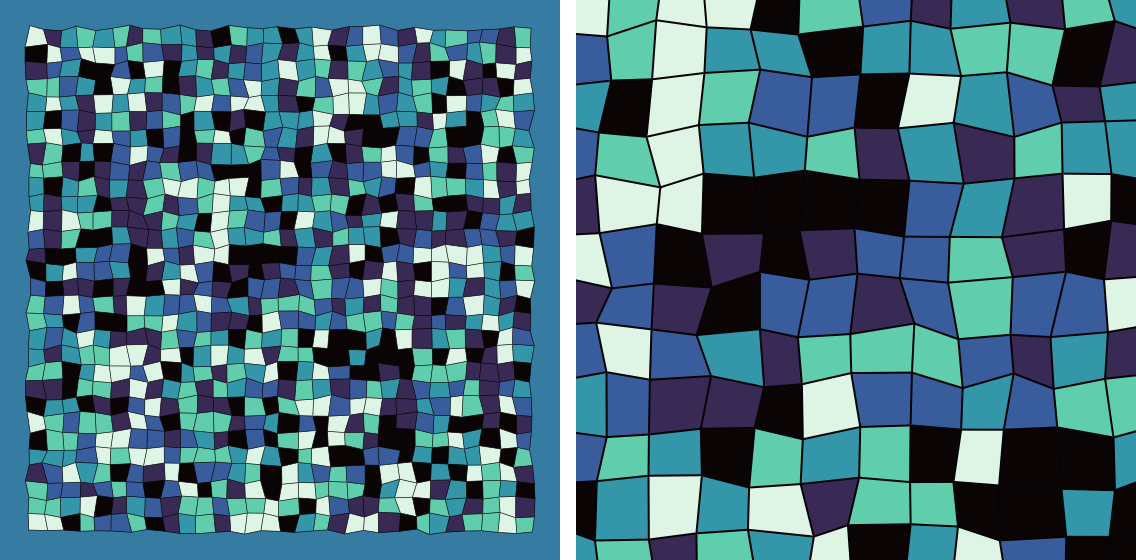
Left, the full canvas; right, a detail of the centre.
A three.js fragment shader for this pattern:

```glsl
// A square patchwork of wobbly, randomly coloured quads with thin dark outlines on a plain blue border.
#define CELLS 30.0
#define MARGIN 0.05
#define JITTER 0.18
#define LINE_WIDTH 0.0012
#define BORDER_COLOR vec3(0.208, 0.482, 0.635)
#define LINE_COLOR vec3(0.02, 0.01, 0.02)
#define SEED 17.0

varying vec2 vUv;

vec3 hash3(vec2 p) {
  vec3 q = fract(vec3(p.xyx + SEED) * vec3(0.1031, 0.1030, 0.0973));
  q += dot(q, q.yxz + 33.33);
  return fract((q.xxy + q.yzz) * q.zyx);
}

// Six steps from near black through blue and teal to pale mint
vec3 palette(float t) {
  float i = floor(t * 6.0);
  if (i < 1.0) return vec3(0.043, 0.016, 0.020);
  if (i < 2.0) return vec3(0.220, 0.165, 0.329);
  if (i < 3.0) return vec3(0.224, 0.365, 0.612);
  if (i < 4.0) return vec3(0.204, 0.592, 0.663);
  if (i < 5.0) return vec3(0.376, 0.808, 0.675);
  return vec3(0.871, 0.961, 0.898);
}

// Grid corner pushed off its place, shared by the cells around it
vec2 corner(vec2 id) {
  return id + JITTER * (2.0 * hash3(id + 71.0).xy - 1.0);
}

// Signed distance to the line a-b, positive on its left
float leftOf(vec2 p, vec2 a, vec2 b) {
  vec2 e = normalize(b - a);
  return e.x * (p.y - a.y) - e.y * (p.x - a.x);
}

// Distance to the outline of a convex cell, positive inside
float cellDistance(vec2 p, vec2 id) {
  vec2 a = corner(id);
  vec2 b = corner(id + vec2(1.0, 0.0));
  vec2 c = corner(id + vec2(1.0, 1.0));
  vec2 d = corner(id + vec2(0.0, 1.0));
  return min(min(leftOf(p, a, b), leftOf(p, b, c)),
             min(leftOf(p, c, d), leftOf(p, d, a)));
}

void main() {
  float pitch = (1.0 - 2.0 * MARGIN) / CELLS;
  float pixel = max(fwidth(vUv.x), 0.00001);
  vec2 p = (vUv - MARGIN) / pitch;

  // Blend the fills of nearby cells by their coverage
  vec3 fill = vec3(0.0);
  float covered = 0.0;
  float outline = 1.0;
  for (int y = -1; y <= 1; y++) {
    for (int x = -1; x <= 1; x++) {
      vec2 id = floor(p) + vec2(float(x), float(y));
      if (min(id.x, id.y) < 0.0 || max(id.x, id.y) >= CELLS) continue;
      float d = cellDistance(p, id) * pitch;
      float cover = clamp(0.5 + d / pixel, 0.0, 1.0);
      fill += cover * palette(hash3(id).z);
      covered += cover;
      outline = min(outline, abs(d));
    }
  }
  float rest = max(1.0 - covered, 0.0);
  vec3 color = (fill + rest * BORDER_COLOR) / (covered + rest);

  // Outline, weighted by how much of the pixel it fills
  float halfLine = 0.5 * LINE_WIDTH;
  float overlap = min(outline + 0.5 * pixel, halfLine) - max(outline - 0.5 * pixel, -halfLine);
  color = mix(color, LINE_COLOR, clamp(overlap / pixel, 0.0, 1.0));

  gl_FragColor = vec4(color, 1.0);
}
```
